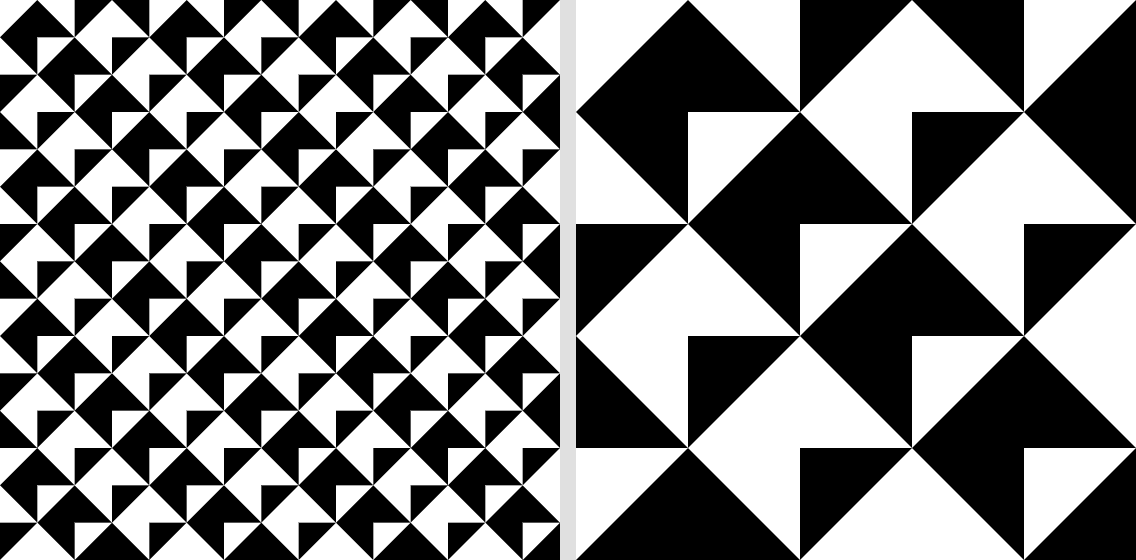
Left: the whole. Right: its middle third, enlarged.
A WebGL 2 fragment shader for this pattern:

```glsl
#version 300 es
precision highp float;
// Black and white diamonds on a 15 by 15 grid, in alternating diagonal bands.
// Each diamond's lower right quarter is a triangle in the opposite colour.
// Bands and triangles are signed distances in cell units, blended by coverage.

uniform vec2 u_resolution;
out vec4 fragColor;

const float CELLS = 15.0;
const float INV_SQRT2 = 0.70711;
const vec3 BLACK = vec3(0.0);
const vec3 WHITE = vec3(1.0);

// Converts a signed distance (negative inside) to coverage over one pixel.
float coverage(float dist, float pixel) {
    return clamp(0.5 - dist / pixel, 0.0, 1.0);
}

// Signed distance to the white bands; v runs across them with period 4.
float bandDistance(float v) {
    return (abs(mod(v, 4.0) - 2.0) - 1.0) * INV_SQRT2;
}

// Signed distance to the right triangle with unit legs along +x and +y.
float triangleDistance(vec2 d) {
    float hypotenuse = (d.x + d.y - 1.0) * INV_SQRT2;
    return max(max(-d.x, -d.y), hypotenuse);
}

// Offset from the centre of the diamond that owns the nearest triangle.
vec2 diamondOffset(vec2 p) {
    vec2 diagonal = vec2(p.x + p.y, p.x - p.y);
    // The uneven shift keeps all triangle edges inside their tile.
    vec2 tile = floor((diagonal + vec2(0.5, 1.0)) * 0.5);
    return p - vec2(tile.x + tile.y, tile.x - tile.y);
}

void main() {
    // Grid position in cells, with y pointing down from the top edge.
    vec2 uv = gl_FragCoord.xy / u_resolution;
    vec2 p = vec2(uv.x, 1.0 - uv.y) * CELLS;
    float pixel = CELLS / min(u_resolution.x, u_resolution.y);

    // The triangle inverts the band beneath it.
    float band = coverage(bandDistance(p.x - p.y), pixel);
    float corner = coverage(triangleDistance(diamondOffset(p)), pixel);
    float tone = mix(band, 1.0 - band, corner);

    fragColor = vec4(mix(BLACK, WHITE, tone), 1.0);
}
```
